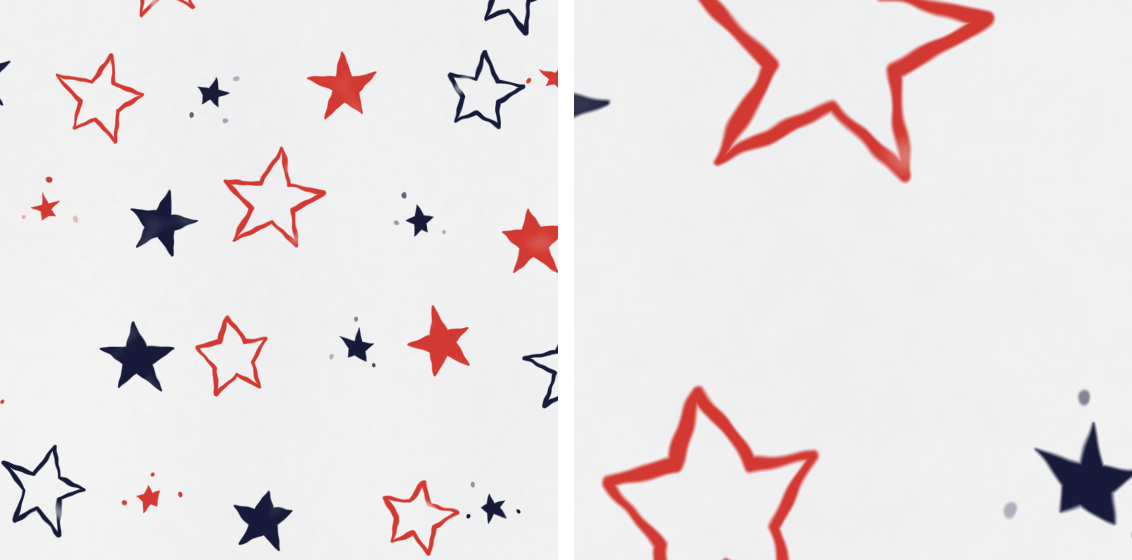
Left: the whole. Right: its middle third, enlarged.
Reproduce this pattern procedurally as a Shadertoy shader.

```glsl
#define PAPER vec3(0.943, 0.944, 0.947)
#define NAVY vec3(0.09, 0.10, 0.225)
#define RED vec3(0.825, 0.225, 0.195)
#define CELL vec2(0.205, 0.236)
#define JITTER 0.22
#define TILT 0.32
#define OUTLINE_RADIUS 0.079
#define SOLID_RADIUS 0.062
#define SMALL_RADIUS 0.027
#define STROKE 0.0037
#define WOBBLE 0.0035
#define EDGE 0.0017

const float PI = 3.14159265;

vec2 hash2(vec2 p) {
    vec3 q = fract(p.xyx * vec3(0.1031, 0.1030, 0.0973));
    q += dot(q, q.yzx + 33.33);
    return fract((q.xx + q.yz) * q.zy);
}

float gradientDot(vec2 cell, vec2 offset) {
    float angle = 2.0 * PI * hash2(cell).x;
    return dot(vec2(cos(angle), sin(angle)), offset);
}

float gradientNoise(vec2 p) {
    vec2 i = floor(p), f = fract(p);
    vec2 u = f * f * f * (f * (f * 6.0 - 15.0) + 10.0);
    vec2 e = vec2(0.0, 1.0);
    float low = mix(gradientDot(i, f), gradientDot(i + e.yx, f - e.yx), u.x);
    float high = mix(gradientDot(i + e, f - e), gradientDot(i + 1.0, f - 1.0), u.x);
    return mix(low, high, u.y);
}

// Corner of a hand-drawn star: even ones are tips, odd ones are notches
vec2 starCorner(int i, float radius, float ratio, float irregular, vec2 seed) {
    vec2 h = hash2(seed + float(i) * vec2(7.3, 3.1)) - 0.5;
    float angle = PI * (0.5 + float(i) / 5.0) + 0.22 * h.x;
    float reach = radius * (i % 2 == 0 ? 1.0 : ratio) * (1.0 + irregular * h.y);
    return reach * vec2(cos(angle), sin(angle));
}

// Signed distance to the ten-sided star polygon
float starDistance(vec2 p, float radius, float ratio, float irregular, vec2 seed) {
    vec2 previous = starCorner(9, radius, ratio, irregular, seed);
    float nearest = 1e3, side = 1.0;
    for (int i = 0; i < 10; i++) {
        vec2 corner = starCorner(i, radius, ratio, irregular, seed);
        vec2 edge = previous - corner, w = p - corner;
        vec2 gap = w - edge * clamp(dot(w, edge) / dot(edge, edge), 0.0, 1.0);
        nearest = min(nearest, dot(gap, gap));
        bvec3 crossing = bvec3(p.y >= corner.y, p.y < previous.y, edge.x * w.y > edge.y * w.x);
        if (all(crossing) || all(not(crossing))) side = -side;
        previous = corner;
    }
    return side * sqrt(nearest);
}

float coverage(float d) {
    return 1.0 - smoothstep(-EDGE, EDGE, d);
}

// Ink specks around a small star, some of them faint
float specks(vec2 p, vec2 seed) {
    float ink = 0.0;
    for (int i = 0; i < 3; i++) {
        vec2 h = hash2(seed + float(i) * 5.7 + 40.0);
        float angle = 2.1 * float(i) + 1.4 * h.x + 0.7;
        vec2 q = p - mix(0.040, 0.056, h.y) * vec2(cos(angle), sin(angle));
        float strength = mix(0.3, 1.0, smoothstep(0.2, 0.6, fract(h.x * 7.0)));
        q.x *= mix(0.8, 1.4, h.x);
        ink = max(ink, strength * coverage(length(q) - mix(0.0032, 0.0056, h.y)));
    }
    return ink;
}

// Ink amount of one star; kind 0 is an outline, 1 is small, 2 is solid
float starInk(vec2 p, float kind, vec2 seed) {
    float grain = gradientNoise(p * 16.0 + seed * 9.7);
    float size = mix(0.9, 1.1, hash2(seed + 11.0).x);
    if (kind < 0.5) {
        float d = starDistance(p, OUTLINE_RADIUS * size, 0.45, 0.28, seed);
        float width = STROKE * (1.0 + 0.8 * gradientNoise(p * 26.0 + seed * 5.3));
        float dryBrush = 0.8 * smoothstep(0.32, 0.58, grain);
        return coverage(abs(d) - width) * (1.0 - dryBrush);
    }
    if (kind < 1.5) {
        float d = starDistance(p, SMALL_RADIUS * size, 0.43, 0.5, seed);
        return max(coverage(d - 0.0006), specks(p, seed));
    }
    float d = starDistance(p, SOLID_RADIUS * size, 0.40, 0.30, seed);
    return coverage(d - 0.0018) * (1.0 - 0.16 * smoothstep(0.15, 0.55, grain));
}

void mainImage(out vec4 fragColor, in vec2 fragCoord) {
    vec2 uv = fragCoord / iResolution.y;

    // Paper with broad soft shading and fine mottling
    float shade = 0.017 * gradientNoise(uv * vec2(3.2, 1.8) + 4.0);
    shade += 0.008 * gradientNoise(uv * 32.0) + 0.008 * gradientNoise(uv * 110.0);
    vec3 color = PAPER + shade * vec3(1.1, 1.0, 0.8);

    // Staggered rows of tilted stars, with slightly wavering edges
    vec2 wobble = WOBBLE * vec2(gradientNoise(uv * 48.0), gradientNoise(uv * 48.0 + 17.0));
    for (int j = -1; j <= 1; j++)
    for (int i = -1; i <= 1; i++) {
        float row = floor(uv.y / CELL.y) + float(j);
        float shift = 0.5 * mod(row, 2.0);
        vec2 id = vec2(floor(uv.x / CELL.x - shift) + float(i), row);
        vec2 seed = id + 23.0;
        vec2 center = (id + vec2(shift + 0.5, 0.5) + JITTER * (hash2(seed) - 0.5) * 2.0) * CELL;
        vec2 p = uv + wobble - center;
        if (length(p) > 0.12) continue;
        float tilt = TILT * (2.0 * hash2(seed + 71.0).y - 1.0);
        p = mat2(cos(tilt), -sin(tilt), sin(tilt), cos(tilt)) * p;
        float kind = mod(id.x + 2.0 * row, 3.0);
        float isRed = mod(id.x + floor(row * 0.5), 2.0);
        color = mix(color, mix(NAVY, RED, isRed), starInk(p, kind, seed));
    }
    fragColor = vec4(color, 1.0);
}
```
